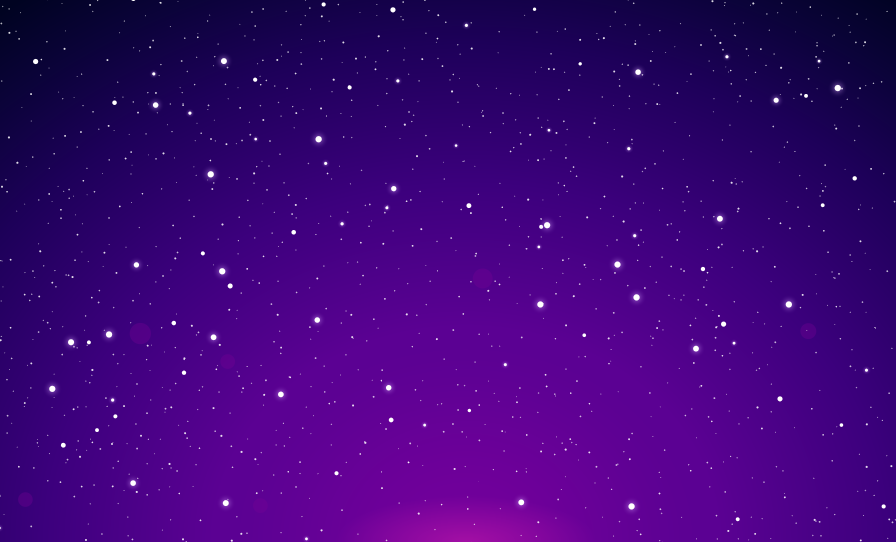
Give the GLSL for this background, as a Shadertoy shader.

```glsl
const vec2 GLOW_CENTER = vec2(0.52, 0.0);   // x as a share of the width
const float GLOW_SQUASH = 0.85;             // below 1 widens the radial gradient
const vec2 HOT_SIZE = vec2(0.24, 0.085);
const vec3 HOT_TINT = vec3(0.20, 0.06, 0.04);

const vec3 MAGENTA = vec3(0.440, 0.000, 0.605);
const vec3 PURPLE = vec3(0.355, 0.005, 0.575);
const vec3 VIOLET = vec3(0.235, 0.000, 0.490);
const vec3 INDIGO = vec3(0.115, 0.000, 0.350);
const vec3 NAVY = vec3(0.045, 0.010, 0.230);
const vec3 NIGHT = vec3(0.000, 0.012, 0.130);

const vec3 STAR_COLOR = vec3(1.0);
const vec3 HALO_COLOR = vec3(0.82, 0.62, 0.98);
const vec3 DISC_COLOR = vec3(0.46, 0.00, 0.58);
const float HALO_STRENGTH = 0.65;
const float DISC_STRENGTH = 0.35;

// Integer hash giving three values from 0 to 1
vec3 hash3(vec2 cell, int seed) {
    uvec3 v = uvec3(ivec3(ivec2(cell), seed)) * 1664525u + 1013904223u;
    v.x += v.y * v.z;
    v.y += v.z * v.x;
    v.z += v.x * v.y;
    v ^= v >> 16u;
    v.x += v.y * v.z;
    v.y += v.z * v.x;
    v.z += v.x * v.y;
    return vec3(v >> 8u) / 16777216.0;
}

float valueNoise(vec2 p, int seed) {
    vec2 cell = floor(p);
    vec2 f = smoothstep(0.0, 1.0, p - cell);
    float low = mix(hash3(cell, seed).x, hash3(cell + vec2(1, 0), seed).x, f.x);
    float high = mix(hash3(cell + vec2(0, 1), seed).x, hash3(cell + 1.0, seed).x, f.x);
    return mix(low, high, f.y);
}

// Radial gradient from the foot of the sky to its upper corners
vec3 skyColor(vec2 fromGlow) {
    float r = length(fromGlow * vec2(GLOW_SQUASH, 1.0));
    vec3 color = mix(MAGENTA, PURPLE, smoothstep(0.05, 0.40, r));
    color = mix(color, VIOLET, clamp((r - 0.40) / 0.26, 0.0, 1.0));
    color = mix(color, INDIGO, clamp((r - 0.66) / 0.26, 0.0, 1.0));
    color = mix(color, NAVY, clamp((r - 0.92) / 0.16, 0.0, 1.0));
    color = mix(color, NIGHT, clamp((r - 1.08) / 0.14, 0.0, 1.0));
    float hot = max(0.0, 1.0 - length(fromGlow / HOT_SIZE));
    return color + HOT_TINT * hot;
}

// One dot per grid cell at most: x is the core coverage, y the halo
vec2 dotLayer(vec2 p, float size, float chance, vec2 radii, float halo, int seed) {
    vec2 grid = p / size + 0.37 * float(seed);
    vec2 cell = floor(grid);
    vec3 place = hash3(cell, seed);
    vec3 look = hash3(cell, seed + 50);
    float margin = min(0.45, max(radii.y, halo) / size);
    vec2 center = mix(vec2(margin), vec2(1.0 - margin), place.xy);
    float d = length(grid - cell - center) * size;
    float radius = mix(radii.x, radii.y, look.x);
    float core = clamp((radius - d) * iResolution.y + 0.5, 0.0, 1.0);
    float reach = halo * mix(0.75, 1.0, look.x);
    float fade = halo > 0.0 ? max(0.0, 1.0 - d / reach) : 0.0;
    return vec2(core, fade * fade) * step(place.z, chance);
}

void mainImage(out vec4 fragColor, in vec2 fragCoord) {
    vec2 p = fragCoord / iResolution.y;
    float aspect = iResolution.x / iResolution.y;
    vec3 color = skyColor(p - GLOW_CENTER * vec2(aspect, 1.0));

    // Faint violet discs
    float disc = dotLayer(p, 0.32, 0.35, vec2(0.012, 0.020), 0.0, 3).x;
    color = mix(color, DISC_COLOR, disc * DISC_STRENGTH);

    // Star dust, gathered in loose clusters
    float crowd = mix(0.20, 0.75, valueNoise(p * 4.0, 9));
    for (int i = 0; i < 3; i++) {
        float size = 0.038 + 0.009 * float(i);
        vec2 radii = vec2(0.0007, 0.0013) + 0.0003 * float(i);
        float dust = dotLayer(p, size, crowd, radii, 0.0, 11 + i).x;
        color = mix(color, STAR_COLOR, dust * (0.55 + 0.15 * float(i)));
    }

    // Plain round stars
    float plain = dotLayer(p, 0.15, 0.45, vec2(0.0030, 0.0048), 0.0, 21).x;
    color = mix(color, STAR_COLOR, plain);

    // Small, then large glowing stars
    for (int i = 0; i < 2; i++) {
        float scale = 1.0 + float(i);
        vec2 star = dotLayer(p, 0.15, 0.22 * scale, vec2(0.0022, 0.0029) * scale,
                             0.0095 * scale, 31 + i);
        color = mix(color, HALO_COLOR, star.y * HALO_STRENGTH);
        color = mix(color, STAR_COLOR, star.x);
    }

    fragColor = vec4(color, 1.0);
}
```
